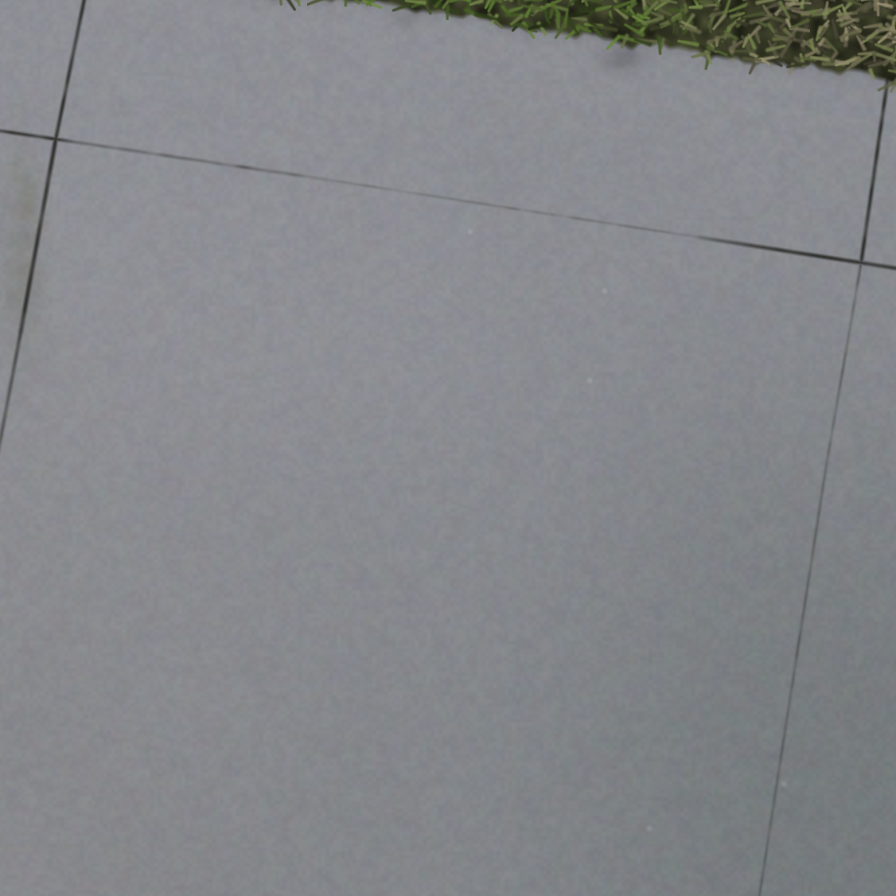
This texture is drawn by a three.js fragment shader. Its source:

```glsl
// Grey concrete paving with thin worn joints and a ragged strip of grass along the top right.
#define JOINT_HALF_WIDTH 0.0019
#define JOINT_SOFTNESS 0.0024
#define JOINT_COLOR vec3(0.20, 0.20, 0.19)
#define SLAB_LIGHT vec3(0.555, 0.561, 0.585)
#define SLAB_SHADE vec3(0.44, 0.462, 0.468)
#define GRAIN 0.024
#define SOIL_COLOR vec3(0.19, 0.20, 0.13)
#define GREEN_COLOR vec3(0.32, 0.43, 0.17)
#define STRAW_COLOR vec3(0.52, 0.49, 0.39)
#define BLADE_CELL 0.019
#define BLADE_LENGTH 0.027
#define BLADE_LAYERS 4

varying vec2 vUv;

float hash(vec2 p) {
  vec3 q = fract(vec3(p.xyx) * 0.1031);
  q += dot(q, q.yzx + 33.33);
  return fract((q.x + q.y) * q.z);
}

float noise(vec2 p) {
  vec2 i = floor(p), f = fract(p);
  f = f * f * (3.0 - 2.0 * f);
  return mix(mix(hash(i), hash(i + vec2(1.0, 0.0)), f.x),
             mix(hash(i + vec2(0.0, 1.0)), hash(i + 1.0), f.x), f.y);
}

// Distance to a segment in x, position along it in y
vec2 segment(vec2 p, vec2 a, vec2 b) {
  vec2 d = b - a;
  float t = clamp(dot(p - a, d) / dot(d, d), 0.0, 1.0);
  return vec2(length(p - a - d * t), t);
}

float joint(vec2 p, vec2 a, vec2 b, float width) {
  float d = segment(p, a, b).x;
  return 1.0 - smoothstep(width - JOINT_SOFTNESS, width + JOINT_SOFTNESS, d);
}

float blob(vec2 p, vec2 center, vec2 radius) {
  vec2 q = (p - center) / radius;
  return exp(-dot(q, q));
}

// Height of the turf border at x
float turfEdge(float x) {
  return 1.0 - 0.142 * (x - 0.365) + 0.010 * (noise(vec2(x * 30.0, 3.0)) - 0.5)
       + 0.007 * (noise(vec2(x * 95.0, 8.0)) - 0.5);
}

vec3 slab(vec2 p) {
  // Broad shading, darkest towards the lower right
  float shade = 0.34 * smoothstep(0.75, 0.0, p.y) + 0.42 * smoothstep(0.45, 1.0, p.x) * smoothstep(0.9, 0.15, p.y);
  shade += 0.10 * smoothstep(0.2, 0.9, p.x) + 0.08 * (noise(p * 5.0) - 0.5);
  vec3 c = mix(SLAB_LIGHT, SLAB_SHADE, clamp(shade, 0.0, 1.0));
  c += vec3(0.012, 0.004, 0.0) * (1.0 - smoothstep(0.0, 0.6, p.x)) * (1.0 - p.y);

  // Fine grain with a slight colour drift
  float grain = noise(p * 230.0) + 0.6 * noise(p * 110.0 + 7.0) - 0.8;
  vec3 tint = vec3(noise(p * 95.0 + 20.0), noise(p * 95.0 + 50.0), noise(p * 95.0 + 80.0)) - 0.5;
  c += GRAIN * grain + 0.018 * tint;

  // Very few soft pale specks
  vec2 cell = floor(p * 60.0);
  float speck = 1.0 - smoothstep(0.05, 0.3, length(fract(p * 60.0) - 0.5));
  c += 0.06 * speck * step(0.997, hash(cell + 31.0));

  // Damp marks by the turf and a brown stain at the left
  float damp = 0.8 * blob(p, vec2(0.695, 0.934), vec2(0.024, 0.014)) + 0.4 * blob(p, vec2(0.45, 0.978), vec2(0.016, 0.01));
  damp += 0.5 * exp(-abs(turfEdge(p.x) - p.y) / 0.006);
  c *= 1.0 - 0.2 * damp;
  float stain = blob(p, vec2(0.025, 0.72), vec2(0.022, 0.11)) * (0.5 + noise(p * 60.0));
  return c - vec3(0.05, 0.05, 0.08) * stain;
}

float joints(vec2 p) {
  float w = JOINT_HALF_WIDTH;
  float wear = noise(p * 70.0);
  // Left joint, fading as it descends
  float left = max(joint(p, vec2(0.096, 1.01), vec2(0.0625, 0.846), w),
               max(joint(p, vec2(0.0625, 0.846), vec2(0.023, 0.629), w * 1.15),
                   joint(p, vec2(0.023, 0.629), vec2(-0.004, 0.485), w)));
  left *= mix(0.55, 0.95, smoothstep(0.54, 0.66, p.y)) * (0.75 + 0.4 * wear);
  // Cross joint, worn to a broken trace in the middle
  float cross = max(joint(p, vec2(-0.01, 0.8555), vec2(0.365, 0.7995), w * 0.85),
                max(joint(p, vec2(0.365, 0.7995), vec2(0.781, 0.735), w * 0.6),
                    joint(p, vec2(0.781, 0.735), vec2(1.01, 0.699), w)));
  float ends = 1.0 - smoothstep(0.06, 0.09, p.x) + smoothstep(0.77, 0.84, p.x);
  float trace = (0.26 + 0.28 * (1.0 - smoothstep(0.12, 0.42, p.x))) * (0.35 + 1.2 * wear);
  cross *= mix(trace, 0.75 + 0.4 * wear, ends);
  // Right joint, strong only above the crossing
  float right = max(joint(p, vec2(0.992, 0.92), vec2(0.961, 0.706), w),
                max(joint(p, vec2(0.961, 0.706), vec2(0.922, 0.479), w * 0.7),
                    joint(p, vec2(0.922, 0.479), vec2(0.846, -0.01), w * 0.7)));
  right *= mix(0.22 + 0.32 * wear, 0.75 + 0.4 * wear, smoothstep(0.68, 0.72, p.y));
  return clamp(max(left, max(cross, right)), 0.0, 1.0);
}

vec3 addGrass(vec3 c, vec2 p) {
  float edge = turfEdge(p.x);
  c = mix(c, SOIL_COLOR * (0.6 + 0.9 * noise(p * 80.0)), smoothstep(-0.003, 0.005, p.y - edge));
  if (p.y < edge - 0.04) return c;
  for (int layer = 0; layer < BLADE_LAYERS; layer++) {
    float seed = float(layer) * 37.0;
    for (int k = 0; k < 9; k++) {
      vec2 cell = floor(p / BLADE_CELL + seed * 0.31) + vec2(mod(float(k), 3.0), floor(float(k) / 3.0)) - 1.0;
      vec2 id = cell + seed;
      vec2 root = (cell + vec2(hash(id), hash(id + 11.0)) - seed * 0.31) * BLADE_CELL;
      float angle = 6.2832 * hash(id + 23.0);
      vec2 tip = root + BLADE_LENGTH * (0.4 + 0.6 * hash(id + 41.0)) * vec2(cos(angle), 0.7 * sin(angle));
      vec2 s = segment(p, root, tip);
      float cover = 1.0 - smoothstep(0.0002, 0.0042 - 0.0016 * s.y, s.x);
      cover *= step(turfEdge(root.x) + 0.002, root.y);
      float dry = clamp(smoothstep(0.62, 0.95, p.x) * 0.7 + 0.8 * hash(id + 57.0) - 0.25, 0.0, 1.0);
      vec3 blade = mix(GREEN_COLOR, STRAW_COLOR, dry) * (0.4 + 0.85 * hash(id + 71.0));
      c = mix(c, blade, 0.85 * cover);
    }
  }
  return c;
}

void main() {
  vec3 color = mix(slab(vUv), JOINT_COLOR, joints(vUv));
  gl_FragColor = vec4(addGrass(color, vUv), 1.0);
}
```
